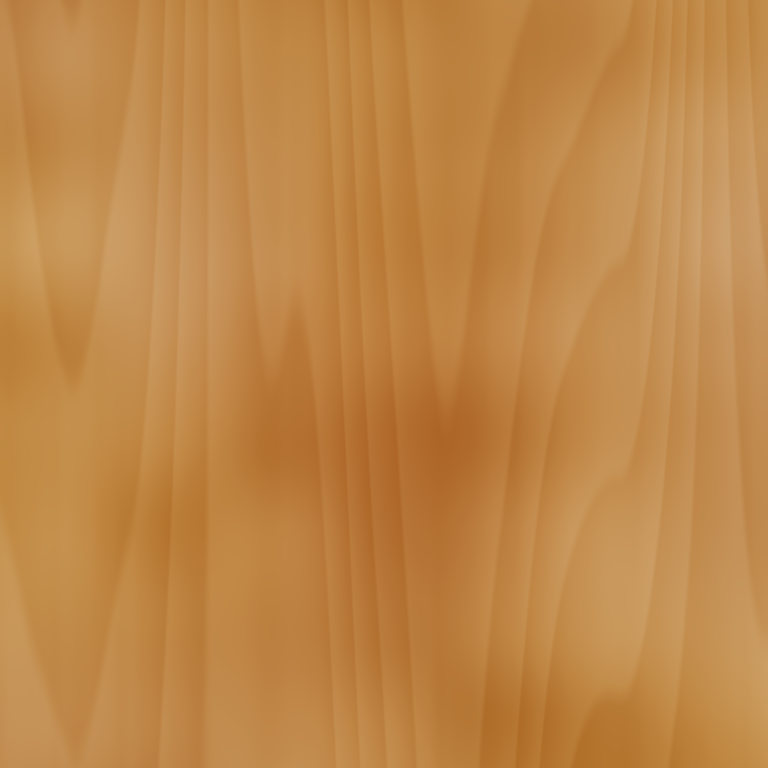
Give the GLSL for this texture, as a three.js fragment shader.

```glsl
varying vec2 vUv;

// Wood tones, from dark to light
const vec3 DARK_WOOD = vec3(0.645, 0.370, 0.110);
const vec3 MID_WOOD = vec3(0.750, 0.532, 0.278);
const vec3 LIGHT_WOOD = vec3(0.830, 0.680, 0.480);
const vec3 OCHRE_SHIFT = vec3(0.004, 0.000, -0.055);
const vec3 RED_SHIFT = vec3(0.006, -0.014, 0.004);

// Grain lines
const vec2 GRAIN_SCALE = vec2(4.6, 0.28);
const vec2 GRAIN_OFFSET = vec2(3.3, 7.35);
const float RING_COUNT = 15.0;
const float RING_EDGE = 0.13;
const float RING_CONTRAST = 0.17;

// Soft stains
const vec2 STAIN_SCALE = vec2(3.6, 4.2);
const float STAIN_CONTRAST = 0.68;
const vec2 HEART_CENTER = vec2(0.50, 0.47);
const vec2 HEART_SIZE = vec2(0.27, 0.36);
const float HEART_DEPTH = 0.28;

// Faint fibres
const vec2 FIBRE_SCALE = vec2(70.0, 1.5);
const float FIBRE_CONTRAST = 0.035;
const float BASE_TONE = 0.575;

float hash(vec2 p) {
  vec3 q = fract(vec3(p.xyx) * 0.1031);
  q += dot(q, q.yzx + 33.33);
  return fract((q.x + q.y) * q.z);
}

float noise(vec2 p) {
  vec2 cell = floor(p);
  vec2 f = fract(p);
  f = f * f * (3.0 - 2.0 * f);
  float low = mix(hash(cell), hash(cell + vec2(1.0, 0.0)), f.x);
  float high = mix(hash(cell + vec2(0.0, 1.0)), hash(cell + 1.0), f.x);
  return mix(low, high, f.y);
}

// Two rotated layers hide the lattice of the noise
float stains(vec2 p) {
  mat2 turn = mat2(0.8, 0.6, -0.6, 0.8);
  return 0.62 * noise(turn * p) + 0.38 * noise(p * 1.9 + 17.0);
}

// Contours of a stretched field, each rising slowly and falling sharply
float rings(vec2 uv) {
  vec2 p = uv * GRAIN_SCALE + GRAIN_OFFSET;
  float field = noise(p) + 0.12 * noise(p * vec2(2.7, 1.0) + 5.0);
  float phase = fract(field * RING_COUNT);
  return phase * (1.0 - smoothstep(1.0 - RING_EDGE, 1.0, phase));
}

vec3 woodColor(float tone) {
  vec3 lower = mix(DARK_WOOD, MID_WOOD, clamp(tone * 2.0, 0.0, 1.0));
  return mix(lower, LIGHT_WOOD, clamp(tone * 2.0 - 1.0, 0.0, 1.0));
}

void main() {
  // Dark heart in the middle of the board
  vec2 fromHeart = (vUv - HEART_CENTER) / HEART_SIZE;
  float heart = exp(-dot(fromHeart, fromHeart));

  // Sum of all layers of light and dark
  float tone = BASE_TONE - HEART_DEPTH * heart;
  tone += STAIN_CONTRAST * (stains(vUv * STAIN_SCALE + 2.4) - 0.5);
  tone += RING_CONTRAST * (rings(vUv) - 0.43);
  tone += FIBRE_CONTRAST * (noise(vUv * FIBRE_SCALE) - 0.5);

  // Slow drift of hue
  float ochre = noise(vUv * vec2(4.0, 3.0) + 41.0) - 0.5;
  vec3 color = woodColor(tone) + OCHRE_SHIFT * ochre + RED_SHIFT * heart;
  gl_FragColor = vec4(color, 1.0);
}
```
